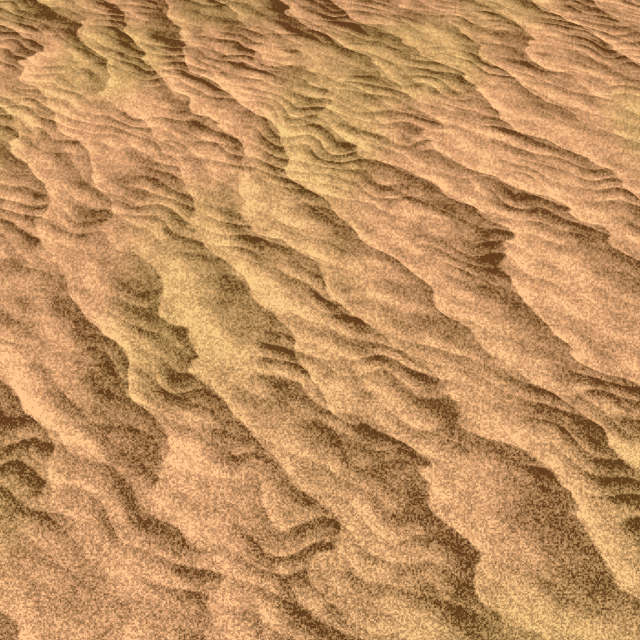
Give the GLSL for this texture, as a Shadertoy shader.

```glsl
// Wind-blown sand seen at a slant: scalloped dune ridges, fine ripples and grain.

float hash(vec2 cell) {
    vec3 q = fract(vec3(cell.xyx) * 0.1031);
    q += dot(q, q.yzx + 33.33);
    return fract((q.x + q.y) * q.z);
}

float noise(vec2 p) {
    vec2 i = floor(p), f = fract(p);
    f = f * f * (3.0 - 2.0 * f);
    return mix(mix(hash(i), hash(i + vec2(1, 0)), f.x),
               mix(hash(i + vec2(0, 1)), hash(i + vec2(1, 1)), f.x), f.y);
}

float fbm(vec2 p) {
    float sum = 0.0, weight = 0.5;
    for (int i = 0; i < 4; i++) {
        sum += weight * noise(p);
        p = mat2(1.6, 1.2, -1.2, 1.6) * p + 7.3;
        weight *= 0.5;
    }
    return sum;
}

// Shadow of one crest: deepens slowly, then breaks sharply into a lit rim.
float crestShadow(float phase, float edge, float rim) {
    float s = fract(phase);
    float shade = smoothstep(0.3, 0.9 - edge, s);
    float glow = rim * (1.0 - smoothstep(0.0, 0.32, s));
    return mix(shade - glow, -rim, smoothstep(1.0 - edge, 1.0, s));
}

// Sand colours from deep shadow (0) to full light (5).
vec3 sandColor(float tone) {
    vec3 ramp[6] = vec3[6](
        vec3(0.43, 0.29, 0.15), vec3(0.56, 0.42, 0.25), vec3(0.67, 0.51, 0.33),
        vec3(0.76, 0.59, 0.40), vec3(0.87, 0.66, 0.45), vec3(0.95, 0.76, 0.52));
    tone = clamp(tone, -0.3, 5.4);
    int i = int(clamp(floor(tone), 0.0, 4.0));
    return mix(ramp[i], ramp[i + 1], tone - float(i));
}

void mainImage(out vec4 fragColor, in vec2 fragCoord) {
    vec2 uv = fragCoord / iResolution.xy;

    // Ground plane in perspective, with the horizon above the canvas
    float depth = 1.8 - uv.y;
    vec2 ground = vec2(1.1 * (uv.x - 0.5), 1.6) / depth;

    // Axes along and across the wind ripples
    vec2 wind = vec2(dot(ground, vec2(0.93, -0.37)), dot(ground, vec2(0.37, 0.93)));
    float swell = fbm(ground * 4.0 + 3.0);
    float tongues = fbm(wind * vec2(7.0, 16.0) + 11.0);

    // Large ridges, and smaller ones lying between them
    float across = dot(ground, vec2(0.8, 0.6));
    float ridgePhase = across * 9.5 + 1.8 * swell + 0.9 * tongues;
    float ridge = crestShadow(ridgePhase, 0.05, 0.4);
    ridge *= mix(0.45, 1.05, smoothstep(0.2, 0.65, noise(ground * 6.0 + 21.0)));
    float spurPhase = dot(ground, vec2(0.55, 0.84)) * 22.0
                    + 1.9 * fbm(ground * 7.0 + 40.0) + 1.5 * tongues;
    float spur = crestShadow(spurPhase, 0.08, 0.35);
    spur *= smoothstep(0.2, 0.7, noise(ground * 9.0 + 55.0));

    // Fine ripples in patches, leaving the freshly lit slopes smooth
    float ripplePhase = wind.y * 37.0 + 2.0 * fbm(ground * 7.0 + 70.0)
                      + 1.5 * noise(wind * vec2(20.0, 18.0));
    float ripple = crestShadow(ripplePhase, 0.15, 0.55);
    ripple *= smoothstep(0.25, 0.7, noise(wind * vec2(9.0, 13.0) + 90.0));
    ripple *= 0.5 + 0.75 * smoothstep(-0.3, 0.5, ridge);

    // Small lumps lit from the upper right
    vec2 lumps = wind * vec2(18.0, 36.0);
    float relief = fbm(lumps) - fbm(lumps + vec2(0.3, 0.4));

    // Crisp grain, stronger towards the viewer
    float grain = (hash(floor(uv * 512.0)) - 0.5) * 1.2
                + (noise(uv * 350.0 + 17.0) - 0.5) * 2.6;
    grain *= mix(1.45, 0.55, uv.y);

    float tone = 3.65 - 2.25 * ridge - 1.2 * spur - 1.4 * ripple
               + 3.6 * relief + 1.2 * (fbm(ground * 3.0 + 31.0) - 0.47) + grain;
    tone += 0.45 * smoothstep(0.1, 0.6, uv.y) - 0.9 * smoothstep(0.82, 1.0, uv.y);

    // Slow drift from rosy to yellowish sand
    vec3 tint = mix(vec3(1.02, 0.985, 1.02), vec3(0.99, 1.015, 0.97),
                    smoothstep(0.3, 0.7, noise(ground * 5.0 + 60.0)));
    fragColor = vec4(sandColor(tone) * tint, 1.0);
}
```
